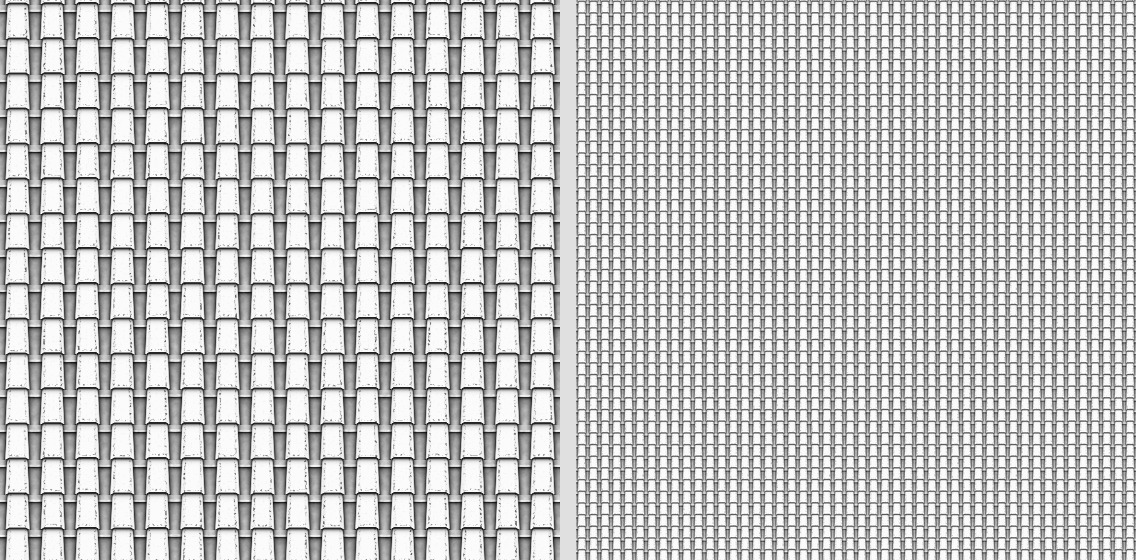
Left, the tile; right, the same tile 3 across and 3 down.
Reproduce this texture map procedurally as a Shadertoy shader.

```glsl
// Barrel roof in greyscale: white tapered cover tiles overlap downwards, 16 by 16,
// with shaded channel tiles in the gaps. Each cell is a tapered profile with an arched
// lower edge; wrapped gradient noise adds speckled wear along creases and lips.

const float GRID = 16.0;           // repeats across and down
const float COVER_EDGE = 0.86;     // height of the cover corners in a cell
const float CHANNEL_EDGE = 0.66;   // height of the channel lip in a cell
const float HALF_BOTTOM = 0.352;   // cover half width at its lower edge
const float HALF_TOP = 0.295;      // cover half width at its upper end
const float ARCH = 0.06;           // rise of the lower edge in the middle
const float CREASE = 0.70;         // crease position, share of half width
const float JITTER = 0.018;        // shift between neighbouring tiles
const float LIP = 0.05;            // thickness of the channel lip
const float WHITE = 0.985;
const float DARK = 0.12;
const float CHANNEL_TONE = 0.80;
const float WEAR = 0.55;

float hash(vec2 p) {
    vec3 q = fract(p.xyx * vec3(0.1031, 0.1030, 0.0973));
    q += dot(q, q.yzx + 33.33);
    return fract((q.x + q.y) * q.z);
}

float cornerSlope(vec2 cell, vec2 offset, float period) {
    float angle = 6.2832 * hash(mod(cell, period) + 7.0);
    return dot(vec2(cos(angle), sin(angle)), offset);
}

// Gradient noise that wraps after a whole number of lattice cells
float noise(vec2 p, float period) {
    vec2 i = floor(p), f = fract(p);
    vec2 w = f * f * f * (f * (f * 6.0 - 15.0) + 10.0);
    vec2 e = vec2(1.0, 0.0);
    float low = mix(cornerSlope(i, f, period),
                    cornerSlope(i + e, f - e, period), w.x);
    float high = mix(cornerSlope(i + e.yx, f - e.yx, period),
                     cornerSlope(i + 1.0, f - 1.0, period), w.x);
    return mix(low, high, w.y);
}

// Soft line of the given half width around zero
float line(float d, float halfWidth) {
    return 1.0 - smoothstep(0.0, halfWidth, abs(d));
}

float channelTone(float height, float sideDistance, float grain) {
    float side = 1.0 - exp(-max(sideDistance, 0.0) / 0.06);
    float below = 1.0 - height;
    float tone = mix(DARK, CHANNEL_TONE, side) * mix(1.08, 0.78, height);
    tone *= 1.0 - 0.75 * exp(-max(below - 0.02, 0.0) / 0.045);
    tone += 0.10 * grain * side;
    float lip = smoothstep(0.0, 0.03, height) * (1.0 - smoothstep(LIP, LIP + 0.03, height));
    float lipTone = mix(0.38, 0.90, smoothstep(0.0, 0.09, sideDistance));
    return mix(tone, lipTone + 0.12 * grain, lip);
}

float coverTone(float x, float height, float halfWidth, float speckle, float grain, vec2 tile) {
    float u = abs(x) / halfWidth;
    float tone = WHITE - 0.03 * hash(tile + 3.0) * smoothstep(CREASE, 0.8, u);
    tone -= 0.28 * smoothstep(0.88, 1.0, u);

    // Speckled creases and lower border
    float sideWear = mix(0.4, 1.0, hash(tile + vec2(step(0.0, x) * 19.0, 41.0)));
    float crease = line(u - CREASE - 0.05 * grain, 0.16) * sideWear;
    float border = line(height - 0.075 - 0.02 * grain, 0.045) * step(u, CREASE + 0.05);
    float spots = smoothstep(0.02, 0.35, speckle);
    tone -= WEAR * spots * max(crease, 0.8 * border);
    tone -= 0.07 * crease + 0.025 * smoothstep(0.2, 0.5, speckle);

    // Shadow of the cover above
    float below = max(1.0 - height - 0.025, 0.0);
    return tone * (1.0 - 0.85 * exp(-below / 0.04));
}

void mainImage(out vec4 fragColor, in vec2 fragCoord) {
    vec2 p = fragCoord / iResolution.xy * GRID;
    float px = GRID / min(iResolution.x, iResolution.y);

    float speckle = noise(p * 14.0, GRID * 14.0);
    float grain = noise(p * 5.0, GRID * 5.0) + 0.5 * speckle;

    // Cover tile: column, row and height above its arched lower edge
    float column = floor(p.x);
    float x = fract(p.x) - 0.5;
    float arch = ARCH * (1.0 - smoothstep(0.22, HALF_BOTTOM, abs(x)));
    float columnShift = JITTER * (hash(vec2(column, 5.0)) - 0.5);
    float y = p.y - COVER_EDGE - arch - columnShift;
    vec2 tile = vec2(column, mod(floor(y), GRID));
    float height = fract(y);
    x += JITTER * (hash(tile + 11.0) - 0.5);
    float halfWidth = mix(HALF_BOTTOM, HALF_TOP, height);
    float sideDistance = abs(x) - halfWidth;

    // Channel tile: its column is centred on the gap between covers
    float gap = mod(floor(p.x + 0.5), GRID);
    float gapShift = JITTER * (hash(vec2(gap, 23.0)) - 0.5);
    float channelHeight = fract(p.y - CHANNEL_EDGE - gapShift);

    float channel = channelTone(channelHeight, sideDistance, grain);
    float cover = coverTone(x, height, halfWidth, speckle, grain, tile);
    float coverMask = 1.0 - smoothstep(-0.5 * px, 0.5 * px, sideDistance);
    coverMask *= smoothstep(0.0, px, height);

    float tone = clamp(mix(channel, cover, coverMask), 0.0, 1.0);
    fragColor = vec4(vec3(tone), 1.0);
}
```
